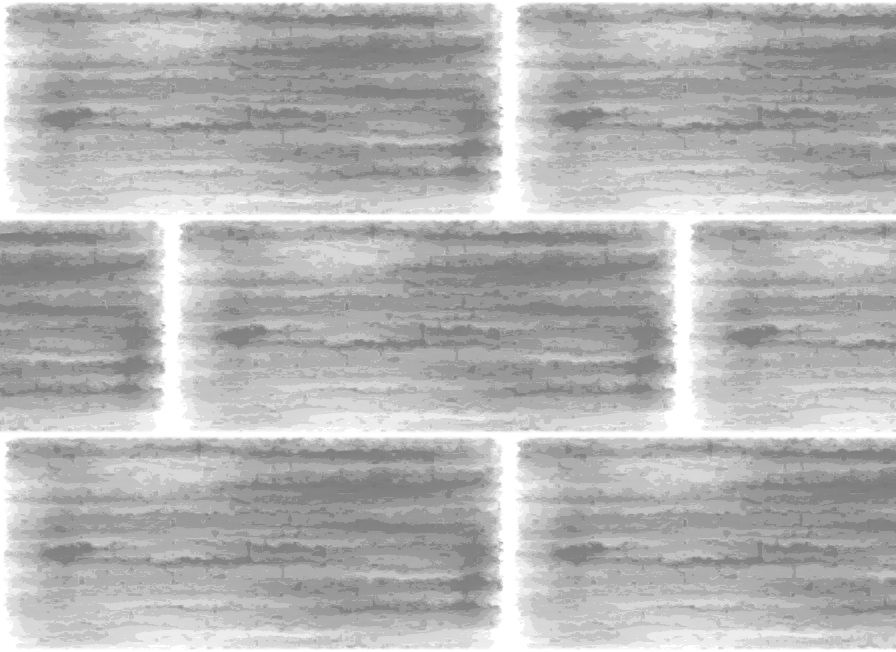
Give the GLSL for this pattern, as a Shadertoy shader.

```glsl
#define ROWS 3.0
#define BRICK_WIDTH 2.353
#define ROW_SHIFT 0.80
#define BASE_TONE 0.645
#define DARKEST 0.52
#define TONE_STEP 0.082
#define POSTERIZE 0.8
#define RAGGED 0.045
#define JOINT vec2(0.036, 0.010)
#define CORNER 0.06

float hash(vec2 p) {
    vec3 q = fract(p.xyx * 0.1031);
    q += dot(q, q.yzx + 33.33);
    return fract((q.x + q.y) * q.z);
}

float noise(vec2 p) {
    vec2 cell = floor(p), f = fract(p);
    f = f * f * (3.0 - 2.0 * f);
    float low = mix(hash(cell), hash(cell + vec2(1, 0)), f.x);
    float high = mix(hash(cell + vec2(0, 1)), hash(cell + vec2(1, 1)), f.x);
    return mix(low, high, f.y);
}

float fbm(vec2 p) {
    float sum = 0.0, amp = 0.5;
    for (int i = 0; i < 4; i++) {
        sum += amp * noise(p);
        p = p * 2.03 + 17.3;
        amp *= 0.5;
    }
    return sum / 0.9375;
}

// Flat-topped soft blot
float smudge(vec2 p, vec2 centre, vec2 radius) {
    vec2 d = (p - centre) / radius;
    d *= d;
    return exp(-dot(d, d));
}

float fadeOut(float from, float to, float x) {
    return 1.0 - smoothstep(from, to, x);
}

float roundBox(vec2 p, vec2 halfSize, float radius) {
    vec2 d = abs(p) - halfSize + radius;
    return length(max(d, 0.0)) + min(max(d.x, d.y), 0.0) - radius;
}

// Horizontal brush grain, coarse to fine
float streaks(vec2 p) {
    return 0.18 * (noise(p * vec2(1.3, 13.0) + 4.0) - 0.5)
         + 0.16 * (noise(p * vec2(2.2, 34.0) + 31.0) - 0.5)
         + 0.06 * (noise(p * vec2(3.0, 85.0) + 57.0) - 0.5);
}

// Dark bands and pale washes of one brick
float blots(vec2 p) {
    float dark = 0.06 * smudge(p, vec2(1.62, 0.66), vec2(0.66, 0.30));
    dark += 0.07 * smudge(p, vec2(1.45, 0.79), vec2(0.45, 0.035));
    dark += 0.06 * smudge(p, vec2(1.25, 0.61), vec2(0.95, 0.050));
    dark += 0.12 * smudge(p, vec2(1.32, 0.45), vec2(0.34, 0.040));
    dark += 0.12 * smudge(p, vec2(0.32, 0.45), vec2(0.13, 0.040));
    dark += 0.09 * smudge(p, vec2(1.80, 0.20), vec2(0.48, 0.030));
    dark += 0.09 * smudge(p, vec2(2.20, 0.36), vec2(0.09, 0.200));
    dark += 0.06 * smudge(p, vec2(0.27, 0.47), vec2(0.09, 0.260));
    float pale = 0.08 * smudge(p, vec2(0.78, 0.80), vec2(0.32, 0.120));
    pale += 0.09 * smudge(p, vec2(0.78, 0.28), vec2(0.54, 0.100));
    pale += 0.08 * smudge(p, vec2(1.20, 0.66), vec2(1.00, 0.020));
    pale += 0.08 * smudge(p, vec2(1.20, 0.51), vec2(1.00, 0.020));
    pale += 0.06 * smudge(p, vec2(1.40, 0.37), vec2(0.90, 0.025));
    return pale - dark;
}

// Fading towards the brick's sides
float edgeWash(vec2 p) {
    float right = BRICK_WIDTH - p.x;
    return 0.11 * fadeOut(0.10, 0.34, p.x) + 0.13 * fadeOut(0.03, 0.13, p.x)
         + 0.10 * fadeOut(0.06, 0.20, right) + 0.14 * fadeOut(0.03, 0.09, right)
         + 0.19 * fadeOut(0.08, 0.19, p.y) + 0.11 * fadeOut(0.02, 0.08, 1.0 - p.y);
}

// Stepped grey levels with smoothed borders
float posterize(float tone) {
    float s = (tone - DARKEST) / TONE_STEP + 0.5;
    float w = clamp(fwidth(s), 0.02, 0.6);
    s = max(s + 0.5 * w, 0.0);
    float level = floor(s) + smoothstep(1.0 - w, 1.0, fract(s));
    return DARKEST + TONE_STEP * level;
}

void mainImage(out vec4 fragColor, in vec2 fragCoord) {
    // Staggered brick cells, one unit high
    vec2 wall = fragCoord / iResolution.y * ROWS;
    float shift = mod(floor(wall.y), 2.0) * ROW_SHIFT;
    vec2 p = vec2(mod(wall.x - shift + 0.01, BRICK_WIDTH), fract(wall.y));

    // Brushed paint with ragged band borders
    float rough = fbm(p * vec2(15.0, 26.0)) - 0.5;
    float fine = fbm(p * vec2(38.0, 60.0) + 9.0) - 0.5;
    vec2 q = p + vec2(2.0 * rough, rough + 0.6 * fine) * RAGGED;
    float tone = BASE_TONE + streaks(q) + blots(q) + edgeWash(q);
    tone += 0.07 * rough + 0.07 * fine;
    tone -= 0.07 * smoothstep(0.76, 0.88, noise(p * vec2(26.0, 38.0) + 70.0));
    tone = mix(tone, posterize(tone), POSTERIZE);

    // Worn white joints
    vec2 halfCell = 0.5 * vec2(BRICK_WIDTH, 1.0);
    float border = roundBox(p - halfCell, halfCell - JOINT, CORNER);
    border += 0.05 * fine * smoothstep(0.0, 0.05, min(p.y, 1.0 - p.y));
    float px = ROWS / iResolution.y;
    tone = mix(tone, 1.0, smoothstep(-px - 0.012, px, border));

    fragColor = vec4(vec3(clamp(tone, 0.0, 1.0)), 1.0);
}
```
